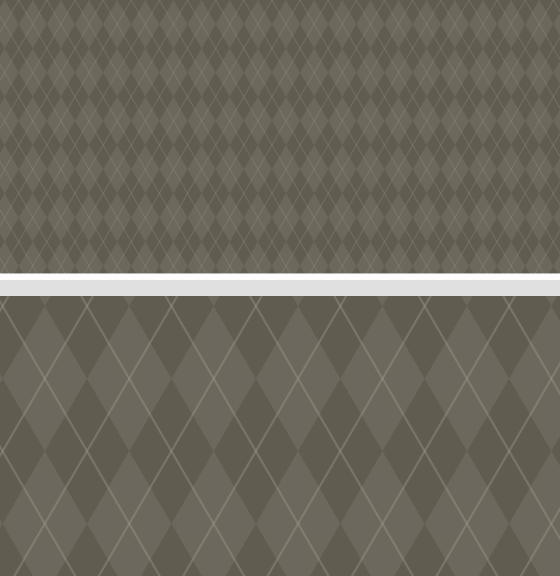
Top, the full canvas; bottom, a detail of the centre.
Write a Shadertoy shader that draws this pattern.

```glsl
// Muted argyle: two-tone diamonds with fine diagonal stitch lines above a white strip.
#define DIAMOND vec2(0.1005, 0.1727)
#define FIRST_CENTER vec2(0.1170, 0.9137)
#define LIGHT_TONE vec3(0.424, 0.408, 0.363)
#define DARK_TONE vec3(0.376, 0.361, 0.314)
#define STITCH_TONE vec3(0.62, 0.60, 0.54)
#define STITCH_WIDTH 0.0026
#define STITCH_OPACITY 0.40
#define STRIP_TONE vec3(0.995, 0.99, 0.99)
#define STRIP_HEIGHT 0.0234

// Square wave of period two, +1 around even integers, smoothed at its steps.
vec2 squareWave(vec2 t, float softness) {
    vec2 toStep = 2.0 * abs(fract(0.5 * t) - 0.5) - 0.5;
    return clamp(2.0 * toStep / softness, -1.0, 1.0);
}

// Coverage of a line by a pixel, also for lines thinner than a pixel.
float lineCoverage(float dist, float width, float pixel) {
    float span = max(width, pixel);
    return clamp((0.5 * (span + pixel) - dist) / pixel, 0.0, 1.0) * width / span;
}

void mainImage(out vec4 fragColor, in vec2 fragCoord) {
    float pixel = 1.0 / iResolution.y;
    vec2 p = fragCoord * pixel;

    // Skewed axes: every diamond is a unit cell centred on integers.
    vec2 q = (p - FIRST_CENTER) / DIAMOND;
    vec2 cell = vec2(q.x + q.y, q.x - q.y);
    float slope = length(1.0 / DIAMOND);

    // Alternating diamonds
    vec2 waves = squareWave(cell, pixel * slope);
    vec3 color = mix(DARK_TONE, LIGHT_TONE, 0.5 + 0.5 * waves.x * waves.y);

    // Stitch lines through the diamond centres
    vec2 dist = abs(cell - floor(cell + 0.5)) / slope;
    float rising = lineCoverage(dist.y, STITCH_WIDTH, pixel);
    float falling = lineCoverage(dist.x, STITCH_WIDTH, pixel);
    float stitch = 1.0 - (1.0 - STITCH_OPACITY * rising) * (1.0 - STITCH_OPACITY * falling);
    color = mix(color, STITCH_TONE, stitch);

    // White strip along the bottom
    float strip = clamp((STRIP_HEIGHT - p.y) / pixel + 0.5, 0.0, 1.0);
    fragColor = vec4(mix(color, STRIP_TONE, strip), 1.0);
}
```
